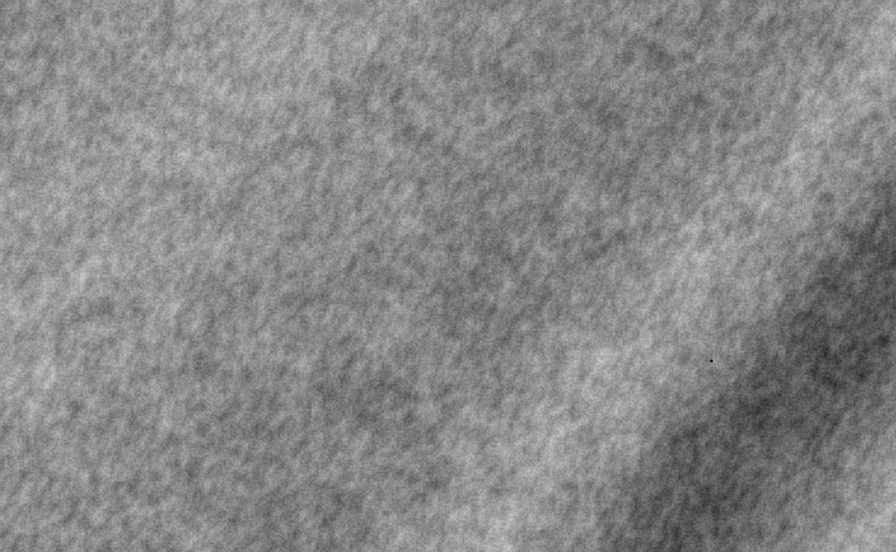
A Shadertoy shader for this texture:

```glsl
// Grey, softly folded matte surface with slanted mottling and fine grain.

const vec2 FOLD_NORMAL = vec2(0.765, -0.645);
const vec2 STREAK_DIR = vec2(0.5, 0.866);

// Integer hash giving a unit gradient for a lattice point
vec2 gradientAt(ivec2 cell, uint seed) {
    uvec2 q = uvec2(cell + 4096);
    uint h = q.x * 1597334677u ^ q.y * 3812015801u ^ seed * 2798796415u;
    h = (h ^ (h >> 16)) * 2146121005u;
    h = (h ^ (h >> 15)) * 2221713035u;
    h ^= h >> 16;
    float angle = float(h & 65535u) * 6.28319 / 65536.0;
    return vec2(cos(angle), sin(angle));
}

// Gradient noise, roughly -0.7 to 0.7
float gradientNoise(vec2 p, uint seed) {
    ivec2 i = ivec2(floor(p));
    vec2 f = fract(p);
    vec2 u = f * f * f * (f * (f * 6.0 - 15.0) + 10.0);
    float a = dot(gradientAt(i, seed), f);
    float b = dot(gradientAt(i + ivec2(1, 0), seed), f - vec2(1, 0));
    float c = dot(gradientAt(i + ivec2(0, 1), seed), f - vec2(0, 1));
    float d = dot(gradientAt(i + ivec2(1, 1), seed), f - vec2(1, 1));
    return mix(mix(a, b, u.x), mix(c, d, u.x), u.y);
}

// Smooth ridge or valley centred on a fold line
float fold(float across, float centre, float width) {
    float t = (across - centre) / width;
    return exp(-t * t);
}

// Broad light and shade across the diagonal folds
float foldShading(vec2 p) {
    float across = dot(p, FOLD_NORMAL) + 0.07 * gradientNoise(p * 2.5, 1u);
    float tone = 0.52;
    tone += 0.085 * fold(across, -0.26, 0.27);
    tone -= 0.030 * fold(across, 0.40, 0.15);
    tone += 0.090 * fold(across, 0.64, 0.13);
    tone -= 0.190 * fold(across, 0.93, 0.13);
    tone += 0.130 * fold(across, 1.23, 0.11);
    return tone;
}

// Noise stretched along a direction
float streakNoise(vec2 p, vec2 dir, float frequency, float stretch, uint seed) {
    vec2 q = vec2(dot(p, vec2(dir.y, -dir.x)), dot(p, dir) / stretch);
    return gradientNoise(q * frequency, seed);
}

// Cloudy patches down to small slanted dimples
float mottling(vec2 p) {
    float sum = 0.08 * streakNoise(p, STREAK_DIR, 11.0, 1.4, 2u);
    sum += 0.07 * streakNoise(p, STREAK_DIR, 24.0, 1.4, 3u);
    sum += 0.12 * streakNoise(p, STREAK_DIR, 46.0, 1.6, 4u);
    sum += 0.11 * streakNoise(p, STREAK_DIR, 84.0, 1.6, 5u);
    return sum;
}

// Fine sensor-like grain
float grain(vec2 p) {
    return 0.10 * gradientNoise(p * 227.0, 6u)
         + 0.07 * gradientNoise(p.yx * 149.0, 7u);
}

// Soft round spot mask
float spot(vec2 p, vec2 centre, float radius) {
    return 1.0 - smoothstep(0.3 * radius, radius, length(p - centre));
}

void mainImage(out vec4 fragColor, in vec2 fragCoord) {
    vec2 p = fragCoord / iResolution.y;
    float grey = foldShading(p) + mottling(p) + grain(p);

    // Faint blemishes and one dark speck
    grey -= 0.08 * spot(p, vec2(0.79, 0.135), 0.035);
    grey -= 0.14 * spot(p, vec2(0.262, 0.895), 0.009);
    grey = mix(grey, 0.06, spot(p, vec2(1.289, 0.346), 0.004));

    fragColor = vec4(vec3(clamp(grey, 0.0, 1.0)), 1.0);
}
```
